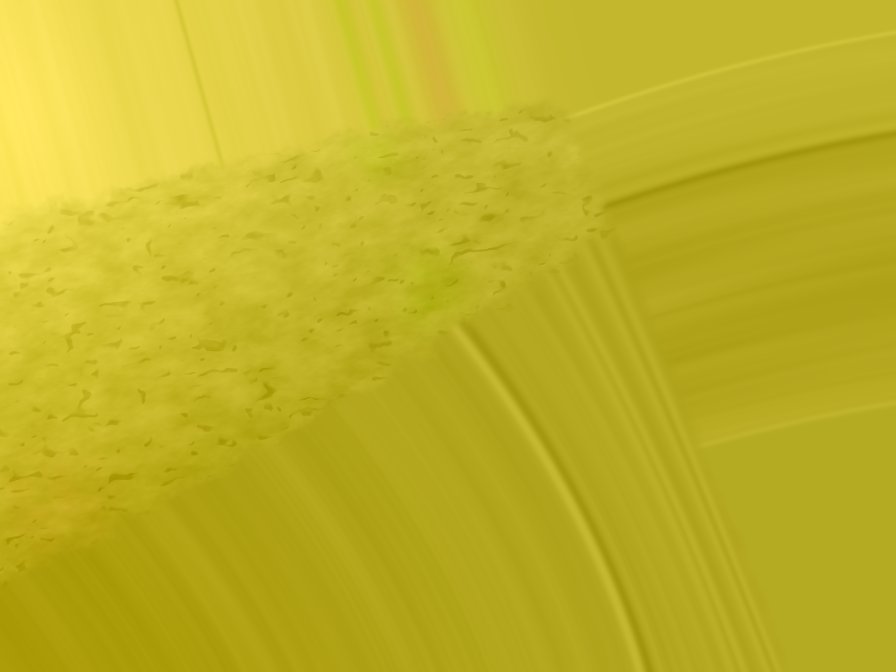
Reproduce this background procedurally as a Shadertoy shader.

```glsl
// Golden abstract brushwork: fanned streaks around a diagonal mottled band.

float hash(vec2 p) {
    p = fract(p * vec2(0.1031, 0.1137));
    p += dot(p, p.yx + 33.33);
    return fract((p.x + p.y) * p.x * 47.3);
}

float noise(vec2 p) {
    vec2 i = floor(p), f = fract(p);
    f = f * f * (3.0 - 2.0 * f);
    return mix(mix(hash(i), hash(i + vec2(1, 0)), f.x),
               mix(hash(i + vec2(0, 1)), hash(i + vec2(1, 1)), f.x), f.y);
}

float fbm(vec2 p) {
    float sum = 0.0, amp = 0.5;
    for (int i = 0; i < 4; i++) {
        sum += amp * (noise(p) - 0.5);
        p = mat2(1.6, 1.2, -1.2, 1.6) * p + 17.0;
        amp *= 0.6;
    }
    return sum;
}

// Bristle marks: s runs across the stroke, t slowly along it
float bristles(float s, float t) {
    float sum = 0.0, freq = 18.0, amp = 0.5;
    for (int i = 0; i < 4; i++) {
        sum += amp * (noise(vec2(s * freq + 40.0, t * 1.5 + freq)) - 0.5);
        freq *= 2.1;
        amp *= 0.7;
    }
    return sum;
}

float ridge(float x, float width) {
    return exp(-x * x / (width * width));
}

// Upper strokes, pale gold at the left, with green and ochre strands
vec3 upperStrokes(vec2 q) {
    float s = q.x - 0.28 * q.y;
    vec3 col = vec3(0.965, 0.88, 0.34) - clamp(s, -0.05, 0.86) * vec3(0.235, 0.19, 0.19);
    col += vec3(0.03, 0.025, 0.03) * ridge(length(q - vec2(0.0, 0.17)), 0.13);
    float fade = 1.0 - smoothstep(0.65, 0.95, s);
    col += bristles(s, q.y) * vec3(0.05, 0.045, 0.09) * fade;
    col += vec3(-0.055, 0.0, -0.08) * (ridge(s - 0.505, 0.012) + ridge(s - 0.555, 0.013));
    col += vec3(0.02, -0.035, 0.03) * ridge(s - 0.618, 0.022);
    col += vec3(-0.015, 0.025, -0.03) * ridge(s - 0.69, 0.035);
    col -= vec3(0.06, 0.04, 0.07) * ridge(s - 0.262, 0.004);
    return col;
}

// Sweeping strokes at the right, closing into a flat field below
vec3 rightStrokes(vec2 q, vec3 above) {
    float u = q.x - 0.84;
    float r = q.y + 0.36 * u - 0.2 * u * u;
    vec3 col = mix(vec3(0.755, 0.71, 0.175), vec3(0.70, 0.65, 0.115), smoothstep(0.17, 0.45, r));
    col += bristles(r, q.x) * vec3(0.075, 0.075, 0.08);
    col += 0.035 * ridge(r - 0.315, 0.008) - 0.06 * ridge(r - 0.328, 0.006);
    col += 0.03 * ridge(r - 0.7, 0.025);
    col = mix(above, col, smoothstep(0.165, 0.19, r));
    col = mix(col, vec3(0.71, 0.67, 0.135), smoothstep(0.715, 0.74, r));
    return col + 0.05 * ridge(r - 0.177, 0.004) + 0.035 * ridge(r - 0.728, 0.005);
}

// Lower strokes fan out around one strong bent crease
vec3 lowerStrokes(vec2 q, float edge) {
    float crease = 0.187 + 1.25 * q.y - 0.48 * q.y * q.y;
    float d = q.x - crease;
    float s = d < 0.0 ? d + 0.42 * d * (q.y - 0.8) : 0.28 * d / max(edge - crease, 0.1);
    vec3 col = mix(vec3(0.665, 0.605, 0.025), vec3(0.705, 0.66, 0.125),
                   smoothstep(-1.0, 0.05, s));
    col += bristles(s, q.y) * vec3(0.07, 0.065, 0.07);
    col += 0.055 * ridge(s + 0.006, 0.008) - 0.075 * ridge(s - 0.014, 0.010);
    // Fine parallel strands near the right rim
    float strands = sin(s * 190.0 + 3.0 * noise(vec2(s * 30.0, 2.0)));
    return col + 0.018 * strands * smoothstep(0.1, 0.17, s);
}

// Mottled band, lit from the upper left
vec3 mottledBand(vec2 q, float across) {
    float x = smoothstep(0.0, 0.85, q.x);
    vec3 lit = mix(vec3(0.90, 0.835, 0.28), vec3(0.765, 0.72, 0.19), x);
    vec3 shade = mix(vec3(0.715, 0.66, 0.075), vec3(0.73, 0.685, 0.15), x);
    vec3 col = mix(lit, shade, clamp(across, 0.0, 1.0));
    vec2 grain = vec2(q.x - 0.3 * q.y, q.y + 0.3 * q.x);
    col += fbm(grain * vec2(22.0, 42.0)) * vec3(0.11, 0.10, 0.14);
    float specks = noise(grain * vec2(55.0, 110.0) + 4.0 * fbm(grain * 15.0));
    col -= vec3(0.07, 0.07, 0.08) * smoothstep(0.74, 0.95, specks);
    // Green and ochre stains
    float stain = 0.6 + fbm(q * 40.0);
    col += vec3(-0.05, 0.015, -0.08) * stain
         * (ridge(length(q - vec2(0.56, 0.23)), 0.04) + ridge(length(q - vec2(0.64, 0.43)), 0.06));
    col += vec3(0.03, -0.03, 0.0) * stain * ridge(length(q - vec2(0.09, 0.78)), 0.10);
    return col;
}

void mainImage(out vec4 fragColor, in vec2 fragCoord) {
    // Units of canvas height, y measured down from the top
    vec2 q = fragCoord / iResolution.y;
    q.y = 1.0 - q.y;

    // Borders between the four painted areas
    float ragged = 0.05 * fbm(q * 30.0);
    float top = 0.33 - 0.29 * q.x + 0.09 * q.x * q.x;
    float low = 0.86 - 0.45 * q.x - 0.135 * q.x * q.x;
    float edge = 0.775 + 0.4 * q.y;

    vec3 upper = upperStrokes(q);
    vec3 band = mottledBand(q, (q.y - top) / max(low - top, 0.05));
    vec3 left = mix(upper, band, smoothstep(-0.015, 0.015, q.y - top + ragged));
    left = mix(left, lowerStrokes(q, edge), smoothstep(-0.018, 0.018, q.y - low + ragged));

    float side = smoothstep(-0.014, 0.014, q.x - edge + 0.4 * ragged);
    fragColor = vec4(mix(left, rightStrokes(q, upper), side), 1.0);
}
```
